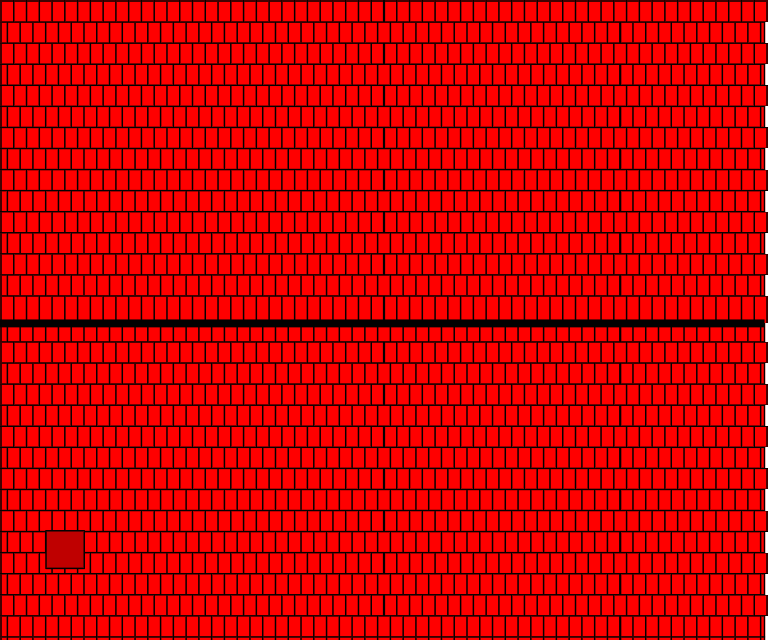
This pattern is drawn by a Shadertoy shader. Its source:

```glsl
// Red brick wall in half-offset rows, split by a black band, with one dark square patch.

// All lengths are fractions of the canvas width; y runs downward from the top.
const vec2  BRICK_SIZE   = vec2(1.0 / 60.155, 1.0 / 36.45);
const float ROWS         = 30.0;
const float ROWS_ABOVE   = 15.0;    // rows above the band
const float MARGIN       = 0.0013;
const float JOINT_WIDTH  = 0.00195;
const float SEAM_WIDTH   = 0.0029;  // one heavier joint per row
const float EVEN_SEAM    = 30.0;
const float ODD_SEAM     = 48.0;
const float BAND_Y       = 0.4211;
const float BAND_WIDTH   = 0.0103;
const float LOWER_SHIFT  = 0.005;   // drop of the rows below the band
const float ODD_ROW_END  = 0.9955;
const vec2  PATCH_CENTER = vec2(0.0848, 0.7156);
const vec2  PATCH_HALF   = vec2(0.0249, 0.0245);

const vec3 BRICK_COLOR = vec3(1.0, 0.0, 0.0);
const vec3 JOINT_COLOR = vec3(0.012, 0.005, 0.005);
const vec3 PATCH_COLOR = vec3(0.75, 0.0, 0.0);
const vec3 PAPER_COLOR = vec3(1.0);

// Share of a pixel covered by the inside of a signed distance.
float coverage(float dist, float pixel) {
    return clamp(0.5 - dist / pixel, 0.0, 1.0);
}

// Coverage of a line of the given width, including lines thinner than a pixel.
float lineCoverage(float dist, float width, float pixel) {
    float low  = max(dist - 0.5 * pixel, -0.5 * width);
    float high = min(dist + 0.5 * pixel, 0.5 * width);
    return clamp((high - low) / pixel, 0.0, 1.0);
}

float boxDistance(vec2 p, vec2 halfSize) {
    vec2 d = abs(p) - halfSize;
    return length(max(d, 0.0)) + min(max(d.x, d.y), 0.0);
}

// Horizontal joints; the one at the split is replaced by the band.
float bedJoints(float wallY, float pixel) {
    float index = round(wallY / BRICK_SIZE.y);
    float ink = lineCoverage(wallY - index * BRICK_SIZE.y, JOINT_WIDTH, pixel);
    return index == ROWS_ABOVE ? 0.0 : ink;
}

// Vertical joints of one row, shifted by half a brick on odd rows.
float headJoints(float wallX, float odd, float pixel) {
    float x = wallX / BRICK_SIZE.x - 0.5 * odd;
    float index = round(x);
    float seam = mix(EVEN_SEAM, ODD_SEAM, odd);
    float width = index == seam ? SEAM_WIDTH : JOINT_WIDTH;
    return lineCoverage((x - index) * BRICK_SIZE.x, width, pixel);
}

void mainImage(out vec4 fragColor, in vec2 fragCoord) {
    float pixel = 1.0 / iResolution.x;
    vec2 p = vec2(fragCoord.x, iResolution.y - fragCoord.y) * pixel;

    // Row lookup on each side of the band
    bool below = p.y > BAND_Y;
    vec2 wall = p - MARGIN;
    if (below) wall.y -= LOWER_SHIFT;
    float row = floor(wall.y / BRICK_SIZE.y);
    row = below ? clamp(row, ROWS_ABOVE, ROWS - 1.0)
                : clamp(row, 0.0, ROWS_ABOVE - 1.0);
    float odd = mod(row, 2.0);

    // Joints, left border and ragged right end
    float ink = max(bedJoints(wall.y, pixel), headJoints(wall.x, odd, pixel));
    ink = max(ink, lineCoverage(wall.x, JOINT_WIDTH, pixel));
    ink = max(ink, odd * lineCoverage(p.x - ODD_ROW_END, JOINT_WIDTH, pixel));
    vec3 color = mix(BRICK_COLOR, JOINT_COLOR, ink);
    float outside = odd * coverage(ODD_ROW_END + 0.5 * JOINT_WIDTH - p.x, pixel);
    color = mix(color, PAPER_COLOR, outside);

    // Band
    float band = lineCoverage(p.y - BAND_Y, BAND_WIDTH, pixel);
    band *= coverage(p.x - ODD_ROW_END, pixel);
    color = mix(color, JOINT_COLOR, band);

    // Outlined patch
    float patchDist = boxDistance(p - PATCH_CENTER, PATCH_HALF);
    color = mix(color, PATCH_COLOR, coverage(patchDist, pixel));
    color = mix(color, JOINT_COLOR, lineCoverage(patchDist, JOINT_WIDTH, pixel));

    fragColor = vec4(color, 1.0);
}
```
